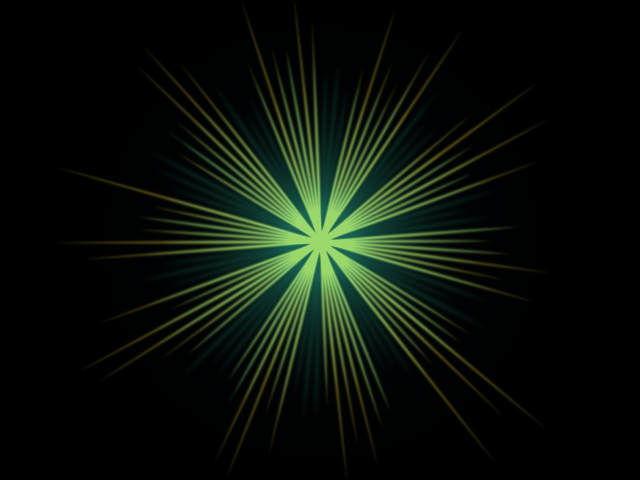
Give the GLSL for this background, as a Shadertoy shader.

```glsl
// A ten-lobed starburst on black: thin olive rays over softer teal rays.
// Rays sit on evenly spaced angular slots, nine per lobe; six carry olive rays
// and three stay teal. Each pixel sums the rays of its neighbouring slots.

const vec2  CENTER      = vec2(0.5013, 0.4965); // fraction of the canvas
const int   SLOTS       = 90;
const int   LOBE_SLOTS  = 9;
const int   OLIVE_SLOTS = 6;                    // olive rays per lobe
const int   FIRST_SLOT  = 5;                    // slot where lobe 0 begins
const float TILT        = 0.0044;               // rotation in radians
const float RAY_WIDTH   = 0.0046;
const vec3  OLIVE       = vec3(0.52, 0.47, 0.11);
const vec3  TEAL        = vec3(0.08, 0.34, 0.26);
const vec3  NAVY        = vec3(0.010, 0.040, 0.055);

// Reach of each lobe, in canvas heights, and its three leading rays.
const float LOBE_REACH[10] = float[10](
    0.56, 0.53, 0.53, 0.55, 0.57, 0.57, 0.53, 0.50, 0.61, 0.48);
const ivec3 LEADERS[10] = ivec3[10](
    ivec3(4, 2, 0), ivec3(0, 4, 1), ivec3(4, 1, 0), ivec3(1, 2, 0),
    ivec3(0, 4, 5), ivec3(2, 3, 0), ivec3(3, 2, 5), ivec3(1, 3, 2),
    ivec3(3, 0, 2), ivec3(2, 0, 5));
const vec3 LEADER_SCALE = vec3(1.0, 0.96, 0.86);

float hash(float n) {
    return fract(sin(n * 127.1 + 3.7) * 43758.5);
}

// Soft line across, fading to nothing at its reach.
float ray(float across, float along, float reach, float width) {
    float remaining = max(1.0 - along / reach, 0.0);
    float w = width * (0.55 + 0.45 * sqrt(remaining));
    return exp(-across * across / (w * w)) * pow(remaining, 0.7);
}

float oliveReach(int lobe, int member, float seed) {
    vec3 leading = vec3(equal(LEADERS[lobe], ivec3(member)));
    float lead = LOBE_REACH[lobe] * dot(leading, LEADER_SCALE);
    return max(lead, 0.34 + 0.08 * hash(seed));
}

void mainImage(out vec4 fragColor, in vec2 fragCoord) {
    vec2 p = (fragCoord - CENTER * iResolution.xy) / iResolution.y + 1e-5;
    float r = length(p);
    float stepAngle = 6.28318 / float(SLOTS);
    float slotPos = (atan(p.y, p.x) - TILT) / stepAngle;
    int nearest = int(floor(slotPos + 0.5));

    // Rays narrow toward the hub so that the stripes stay apart.
    float width = RAY_WIDTH * mix(0.55, 1.0, smoothstep(0.0, 0.2, r));

    float olive = 0.0;
    float teal = 0.0;
    for (int k = -4; k <= 4; k++) {
        int slot = nearest + k;
        int index = (slot - FIRST_SLOT + 2 * SLOTS) % SLOTS;
        int lobe = index / LOBE_SLOTS;
        int member = index % LOBE_SLOTS;
        float seed = float(index);
        float across = r * (slotPos - float(slot)) * stepAngle;
        bool inLobe = member < OLIVE_SLOTS;

        if (inLobe) {
            olive += ray(across, r, oliveReach(lobe, member, seed), width);
        }
        float tealReach = 0.30 + 0.11 * hash(seed + 41.0);
        float tealWidth = width * (inLobe ? 1.2 : 1.8);
        float tealGain = inLobe ? 1.1 : 0.65;
        teal += tealGain * ray(across, r, tealReach, tealWidth);
    }

    // Bright hub and faint surrounding haze.
    float hub = exp(-r * r / (0.018 * 0.018));
    float haze = exp(-r * r / (0.26 * 0.26));
    vec3 color = OLIVE * min(olive + hub, 1.0)
               + TEAL * min(teal + hub, 1.0)
               + NAVY * haze;
    fragColor = vec4(color, 1.0);
}
```
